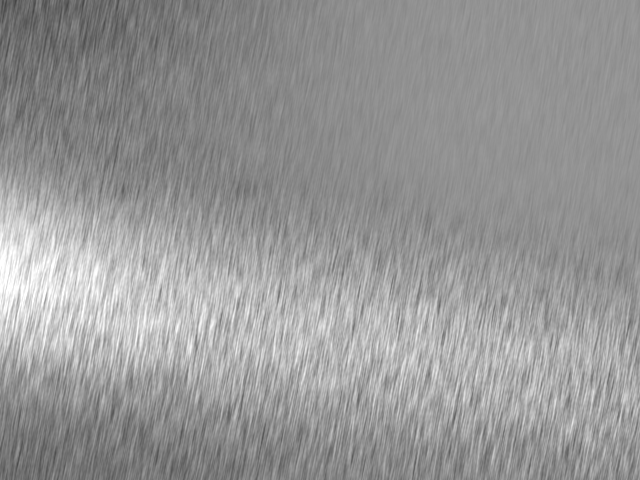
Reproduce this texture procedurally as a Shadertoy shader.

```glsl
// Brushed steel: a slanted band of light fades from left to right over grey metal.
// Stretched gradient noise makes the fine leaning hairlines; their contrast follows
// the light and dies away in the smooth upper right.

vec2 gradientAt(ivec2 cell) {
    uint h = uint(cell.x) * 1597334673u ^ uint(cell.y) * 3812015801u;
    h = (h ^ (h >> 15)) * 2246822519u;
    h ^= h >> 13;
    float angle = float(h & 65535u) / 65536.0 * 6.28319;
    return vec2(cos(angle), sin(angle));
}

float gradientNoise(vec2 p) {
    vec2 cell = floor(p), f = p - cell;
    vec2 w = f * f * f * (f * (f * 6.0 - 15.0) + 10.0);
    ivec2 c = ivec2(cell);
    float a = dot(gradientAt(c), f);
    float b = dot(gradientAt(c + ivec2(1, 0)), f - vec2(1, 0));
    float d = dot(gradientAt(c + ivec2(0, 1)), f - vec2(0, 1));
    float e = dot(gradientAt(c + ivec2(1, 1)), f - vec2(1, 1));
    return mix(mix(a, b, w.x), mix(d, e, w.x), w.y);
}

// Hairlines of several widths and lengths, roughly unit deviation
float hairlines(vec2 q) {
    float sum = 0.0, weight = 0.55;
    vec2 scale = vec2(85.0, 8.0);
    for (int i = 0; i < 4; i++) {
        sum += weight * gradientNoise(q * scale + float(i) * 17.3);
        scale *= vec2(1.48, 1.5);
        weight *= 1.25;
    }
    return sum * 2.4;
}

void mainImage(out vec4 fragColor, in vec2 fragCoord) {
    vec2 uv = fragCoord / iResolution.xy;
    vec2 p = fragCoord / iResolution.y;

    // Brushing direction leans right, with a slight wander
    vec2 brushed = vec2(p.x - 0.18 * p.y + 0.006 * gradientNoise(p * 3.0), p.y);
    float grain = hairlines(brushed);
    float speckle = gradientNoise(brushed * vec2(230.0, 110.0) + 5.3);
    float scratch = smoothstep(0.2, 0.5, gradientNoise(brushed * vec2(150.0, 13.0) + 41.7));

    // Light band: height above its sloping axis, frayed along the hairlines
    float above = uv.y - (0.425 - 0.25 * uv.x);
    float frayed = above + 0.008 * grain + 0.02 * gradientNoise(brushed * vec2(18.0, 5.0));
    float spread = frayed > 0.0 ? 0.145 : 0.13;
    float glow = exp(-frayed * frayed / (2.0 * spread * spread));

    // Broad shading of the sheet
    float tone = mix(0.475, 0.575, smoothstep(0.0, 0.8, uv.x));
    tone -= 0.09 * smoothstep(0.6, 0.0, uv.x) * smoothstep(0.72, 1.05, uv.y);
    tone -= 0.08 * smoothstep(0.3, 0.0, uv.y) * (0.5 + 0.5 * uv.x);
    tone -= 0.04 * exp(-pow((above - 0.24) / 0.12, 2.0));
    tone += glow * (0.08 + 0.41 * exp(-2.9 * uv.x));

    // Grain contrast
    float polish = smoothstep(0.1, 0.4, above) * smoothstep(0.05, 0.65, uv.x);
    float contrast = mix(0.044, 0.011, polish) + 0.036 * glow;
    tone += contrast * (grain + 0.9 * speckle - 1.3 * scratch + 0.2);
    tone += 0.03 * glow * gradientNoise(brushed * vec2(24.0, 9.0) + 8.0);

    fragColor = vec4(vec3(clamp(tone, 0.0, 1.0)), 1.0);
}
```
